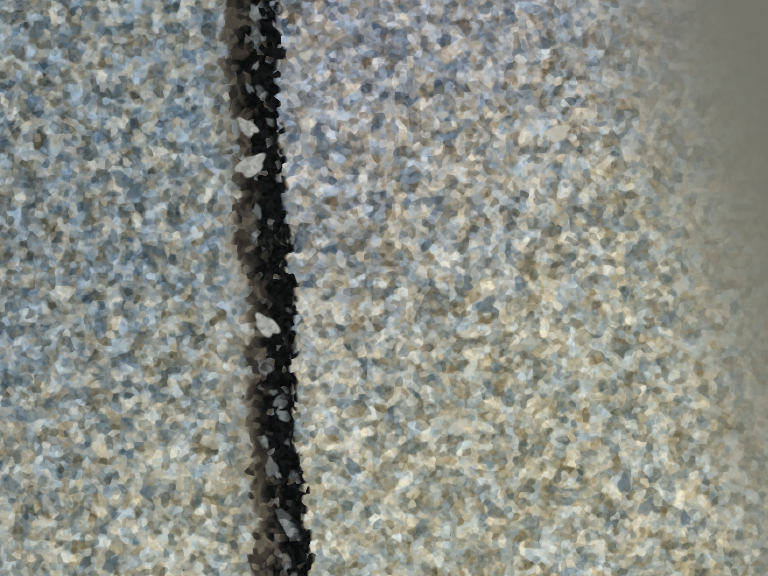
This texture is drawn by a Shadertoy shader. Its source:

```glsl
// Weathered aggregate paving split by a dark, debris-filled joint.
// Soft cellular noise makes the flaky grain, hashed grids scatter the pebbles,
// and layered sines bend the two ragged edges of the joint.

vec3 hash3(vec2 c) {
    vec3 q = fract(c.xyx * vec3(0.1031, 0.1030, 0.0973));
    q += dot(q, q.yxz + 33.33);
    return fract((q.xxy + q.yzz) * q.zyx);
}

mat2 rotation(float a) {
    return mat2(cos(a), -sin(a), sin(a), cos(a));
}

// Three random values per flake, blended softly across flake borders
vec3 flakes(vec2 p, float sharpness) {
    vec2 cell = floor(p), f = fract(p);
    vec4 sum = vec4(0.0);
    for (int j = -1; j <= 1; j++)
    for (int i = -1; i <= 1; i++) {
        vec2 g = vec2(i, j);
        vec3 h = hash3(cell + g);
        vec2 r = rotation(6.283 * h.z) * (g + 0.1 + 0.8 * h.xy - f) * vec2(0.8, 1.3);
        sum += exp(-sharpness * dot(r, r)) * vec4(hash3(cell + g + 71.0), 1.0);
    }
    return sum.rgb / max(sum.a, 1e-6);
}

// Soft-edged, slightly angular stone: coverage from 0 to 1
float pebble(vec2 d, float size, float angle) {
    d = rotation(angle) * d * vec2(0.8, 1.25);
    float a = atan(d.y, d.x);
    float radius = size * (1.0 + 0.14 * sin(3.0 * a + angle) + 0.08 * sin(5.0 * a));
    return 1.0 - smoothstep(-0.003, 0.003, length(d) - radius);
}

// Coverage of stones scattered over a grid with spacing s
float scatter(vec2 p, float s, float chance, float seed) {
    vec2 cell = floor(p / s);
    float cover = 0.0;
    for (int j = -1; j <= 1; j++)
    for (int i = -1; i <= 1; i++) {
        vec2 c = cell + vec2(i, j);
        vec3 h = hash3(c + seed), k = hash3(c + seed + 37.0);
        float stone = pebble(p - (c + h.xy) * s, mix(0.006, 0.015, k.x * k.x), 6.283 * k.y);
        cover = max(cover, stone * step(h.z, chance) * mix(0.5, 1.0, k.z));
    }
    return cover;
}

// Broad light and hue across the slabs
vec3 slabColor(vec2 p) {
    vec3 c = mix(vec3(0.49, 0.525, 0.53), vec3(0.55, 0.56, 0.58), smoothstep(0.3, 0.6, p.x));
    float warmth = smoothstep(0.25, 1.15, 0.55 * p.x + 0.8 * (1.0 - p.y));
    return mix(c, vec3(0.625, 0.63, 0.57), warmth);
}

void mainImage(out vec4 fragColor, in vec2 fragCoord) {
    vec2 p = fragCoord / iResolution.y;

    vec3 coarse = flakes(p * 48.0, 11.0);
    vec3 medium = flakes(p * 82.0 + 19.0, 12.0);
    vec3 fine = flakes(p * 150.0 + 53.0, 9.0);

    // Slab grain, fading into the blurred upper right corner
    float haze = smoothstep(1.02, 1.4, p.x + 0.28 * (p.y - 0.65));
    float tone = 0.24 * (coarse.x - 0.5) + 0.26 * (medium.x - 0.5) + 0.12 * (fine.x - 0.5);
    float tint = 0.07 * (coarse.y - 0.5) + 0.07 * (medium.y - 0.5);
    vec3 grain = vec3(tone) + tint * vec3(1.0, 0.2, -0.9);
    vec3 color = slabColor(p) + grain * (1.0 - 0.85 * haze);

    // Scattered blue-grey and pale stones
    float leftSlab = 1.0 - smoothstep(0.35, 0.55, p.x);
    float darkStones = scatter(p, 0.075, 0.35 + 0.25 * leftSlab, 11.0);
    float paleStones = scatter(p, 0.105, 0.38, 83.0);
    color = mix(color, vec3(0.29, 0.35, 0.39), 0.65 * darkStones * (1.0 - haze));
    color = mix(color, vec3(0.77, 0.77, 0.72), 0.75 * paleStones * (1.0 - haze));
    float largePale = pebble(p - vec2(0.968, 0.769), 0.017, 0.3);
    color = mix(color, vec3(0.76, 0.75, 0.69), 0.85 * largePale);
    color = mix(color, vec3(0.43, 0.43, 0.39), 0.85 * haze);

    // Joint edges, with a bulge high on the left side
    float ragged = 0.018 * (coarse.z - 0.5) + 0.018 * (medium.z - 0.5);
    float bulge = 0.025 * exp(-pow((p.y - 0.86) / 0.07, 2.0));
    float left = 0.443 - 0.04 * p.y - bulge + 0.005 * sin(17.0 * p.y) + ragged;
    float right = 0.534 - 0.058 * p.y + 0.004 * sin(14.0 * p.y + 0.8)
                + 0.002 * sin(43.0 * p.y) + 0.7 * ragged;
    float across = (p.x - left) / (right - left);

    // Brown silt on the left falls into black shadow on the right
    vec3 silt = mix(vec3(0.25, 0.24, 0.21), vec3(0.32, 0.30, 0.26), 1.0 - p.y);
    silt *= 0.6 + 0.8 * medium.x;
    vec3 shadow = vec3(0.065, 0.068, 0.07) * (0.5 + fine.x);
    vec3 joint = mix(silt, shadow, smoothstep(0.12, 0.52, across + 0.3 * (coarse.y - 0.5)));

    // Loose chips and the larger stones caught in the joint
    float middle = smoothstep(0.15, 0.4, across) * (1.0 - smoothstep(0.7, 0.95, across));
    float chips = smoothstep(0.7, 0.9, medium.y) * middle;
    joint = mix(joint, mix(vec3(0.36, 0.32, 0.27), vec3(0.53, 0.57, 0.60), fine.z), 0.75 * chips);
    joint = mix(joint, vec3(0.57, 0.60, 0.60), 0.8 * middle * scatter(p, 0.045, 0.4, 29.0));
    float trapped = max(pebble(p - vec2(0.436, 0.713), 0.021, 0.5),
                        pebble(p - vec2(0.430, 0.779), 0.015, -0.6));
    trapped = max(trapped, pebble(p - vec2(0.463, 0.435), 0.019, -0.7));
    joint = mix(joint, vec3(0.62, 0.63, 0.61) + 0.15 * (fine.x - 0.5), trapped);

    // Stain beside the joint, then the joint itself
    float stain = exp(-pow((p.x - left) / 0.03, 2.0));
    color = mix(color, vec3(0.43, 0.42, 0.38), 0.35 * stain);
    float inside = smoothstep(-0.007, 0.007, p.x - left)
                 * (1.0 - smoothstep(-0.005, 0.005, p.x - right));
    color = mix(color, joint, inside);

    fragColor = vec4(clamp(color, 0.0, 1.0), 1.0);
}
```
